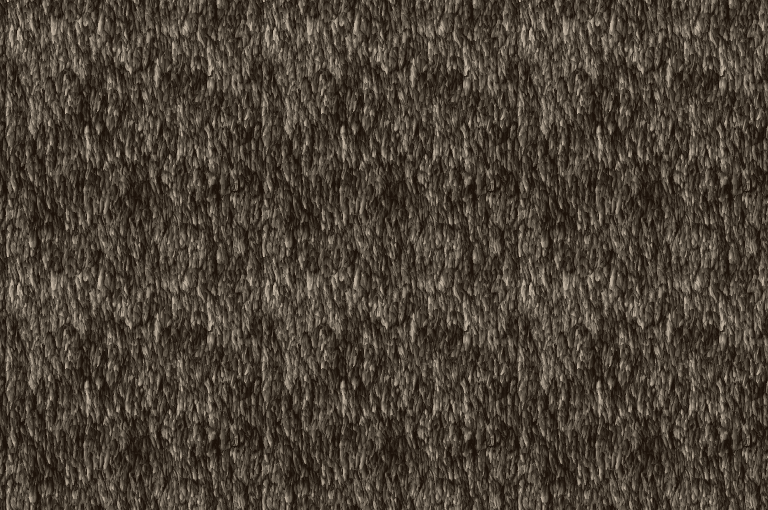
Write a WebGL 2 fragment shader that draws this texture.

```glsl
#version 300 es
precision highp float;
precision highp int;

uniform vec2 u_resolution;
out vec4 fragColor;

const float TAU = 6.2831853;

vec3 hash3(vec2 cell, float seed) {
    uvec3 v = uvec3(cell, seed) * 1664525u + 1013904u;
    v.x += v.y * v.z; v.y += v.z * v.x; v.z += v.x * v.y;
    v ^= v >> 16u;
    v.x += v.y * v.z; v.y += v.z * v.x; v.z += v.x * v.y;
    return vec3(v >> 8u) / 16777216.0;
}

// Wrapping cellular noise: xy = offset to nearest site, z = gap to the edge, w = cell tone
vec4 cellular(vec2 p, vec2 count, float seed) {
    p *= count;
    vec2 base = floor(p);
    vec2 offset = vec2(0.0);
    float nearest = 9.0, second = 9.0, tone = 0.0;
    for (int y = -1; y <= 1; y++) {
        for (int x = -1; x <= 1; x++) {
            vec2 cell = base + vec2(x, y);
            vec3 rnd = hash3(mod(cell, count), seed);
            vec2 toSite = cell + rnd.xy - p;
            float d = length(toSite);
            if (d < nearest) {
                second = nearest;
                nearest = d;
                offset = toSite;
                tone = rnd.z;
            } else {
                second = min(second, d);
            }
        }
    }
    return vec4(offset, second - nearest, tone);
}

// Bark relief brightness, centred on zero with a spread near one
float barkTone(vec2 p) {
    // Slightly wandering grain
    vec2 q = p;
    q.x += 0.006 * sin(TAU * (3.0 * p.y + 2.0 * p.x))
         + 0.0016 * sin(TAU * (11.0 * p.y - 7.0 * p.x) + 1.7)
         + 0.0006 * sin(TAU * (29.0 * p.y + 19.0 * p.x) + 4.1);
    q.y += 0.010 * sin(TAU * (17.0 * p.x + 2.0 * p.y));

    // Long plates, narrow flakes broken at the plate edges, fine grit
    vec4 plate = cellular(q, vec2(36.0, 8.0), 1.0);
    vec4 flake = cellular(q + plate.w * vec2(0.37, 0.61), vec2(64.0, 17.0), 2.0);
    vec4 grit = cellular(q + flake.w * vec2(0.53, 0.29), vec2(100.0, 50.0), 3.0);
    float patchDistance = length(cellular(q, vec2(9.0, 6.0), 4.0).xy);

    float tone = 1.1 * (plate.w - 0.5) + dot(plate.xy, vec2(0.8, 0.4));
    tone += 1.5 * (flake.w - 0.5) + dot(flake.xy, vec2(1.1, 0.4));
    tone += 1.7 * (grit.w - 0.5) + dot(grit.xy, vec2(0.8, 0.4));

    // Dark cracks, pale patches and a broad vertical drift
    tone += 0.25 - (1.0 - smoothstep(0.0, 0.25, plate.z));
    tone += 0.12 - 0.5 * (1.0 - smoothstep(0.0, 0.25, flake.z));
    tone += 1.0 * (0.45 - patchDistance);
    return tone + 0.12 * sin(TAU * (p.y - 0.6));
}

vec3 barkColor(float tone) {
    float t = clamp(tone, -2.1, 2.6);
    return vec3(0.27, 0.235, 0.193)
         + t * vec3(0.125, 0.123, 0.115)
         + t * t * vec3(0.022, 0.020, 0.019);
}

void main() {
    // Four samples per pixel smooth the flake edges
    vec3 color = vec3(0.0);
    for (int i = 0; i < 4; i++) {
        vec2 jitter = vec2(i & 1, i >> 1) * 0.5 - 0.25;
        vec2 uv = (gl_FragCoord.xy + jitter) / u_resolution;
        color += barkColor(1.14 * barkTone(uv * vec2(3.0, 2.0)));
    }
    fragColor = vec4(color / 4.0, 1.0);
}
```
